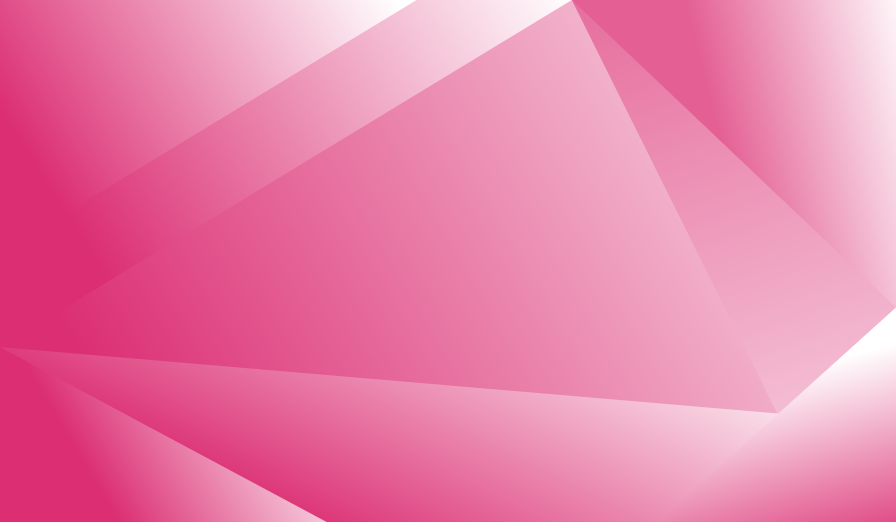
Give the GLSL for this background, as a WebGL 1 fragment shader.

```glsl
precision highp float;
// Faceted pink background: overlapping flat panels, each shaded by its own
// linear ramp from deep rose to white. Panels are half planes painted back
// to front, so that later ones trim the earlier ones into polygons.

uniform vec2 u_resolution;

const vec3 ROSE = vec3(0.86, 0.18, 0.45);
const vec3 WHITE = vec3(1.0);
const float ASPECT = 1.7143;

// Corners of the facets, in units of the canvas height
const vec2 APEX = vec2(1.094, 1.0);
const vec2 LEFT = vec2(0.0, 0.335);
const vec2 NOTCH = vec2(1.487, 0.208);
const vec2 RIGHT = vec2(1.7143, 0.411);
const vec2 BASE_LEFT = vec2(0.625, 0.0);
const vec2 BASE_RIGHT = vec2(1.259, 0.0);
const vec2 BAND_TOP = vec2(0.797, 1.0);

// Antialiased coverage of the half plane to the right of the ray a -> b
float rightOf(vec2 p, vec2 a, vec2 b, float pixel) {
  vec2 along = normalize(b - a);
  float dist = dot(p - a, vec2(along.y, -along.x));
  return clamp(dist / pixel + 0.5, 0.0, 1.0);
}

// Linear tint along an axis: rose at offset start, whiter at the given rate
vec3 tint(vec2 p, vec2 axis, float start, float rate, float lightest) {
  float t = (dot(p, axis) - start) * rate;
  return mix(ROSE, WHITE, clamp(t, lightest, 1.0));
}

void main() {
  vec2 p = gl_FragCoord.xy / u_resolution * vec2(ASPECT, 1.0);
  float pixel = 1.0 / u_resolution.y;
  vec2 rising = vec2(0.85, 0.53);

  // Upper left corner and the slanted band beneath it
  vec3 color = tint(p, rising, 0.418, 1.32, 0.0);
  vec3 band = tint(p, rising, 0.418, 0.953, 0.0);
  vec2 bandEnd = BAND_TOP + LEFT - APEX;
  color = mix(color, band, rightOf(p, bandEnd, BAND_TOP, pixel));

  // Large central panel
  vec3 center = tint(p, vec2(0.86, 0.5), 0.288, 0.546, 0.0);
  color = mix(color, center, rightOf(p, LEFT, APEX, pixel));

  // Narrow right facet and the bright upper right corner
  vec3 facet = tint(p, vec2(0.35, -0.94), -1.27, 0.426, 0.0);
  color = mix(color, facet, rightOf(p, NOTCH, APEX, pixel));
  vec3 corner = tint(p, vec2(0.97, 0.24), 1.383, 1.837, 0.24);
  color = mix(color, corner, rightOf(p, RIGHT, APEX, pixel));

  // Lower strip, then the two bottom corners that trim it
  vec3 strip = tint(p, vec2(0.45, 0.89), 0.249, 1.389, 0.0);
  color = mix(color, strip, rightOf(p, LEFT, NOTCH, pixel));
  vec3 lowerLeft = tint(p, vec2(0.85, 0.5), 0.192, 2.15, 0.0);
  color = mix(color, lowerLeft, rightOf(p, LEFT, BASE_LEFT, pixel));
  vec3 lowerRight = tint(p, vec2(-0.25, 0.97), -0.488, 2.55, 0.0);
  color = mix(color, lowerRight, rightOf(p, BASE_RIGHT, RIGHT, pixel));

  gl_FragColor = vec4(color, 1.0);
}
```
